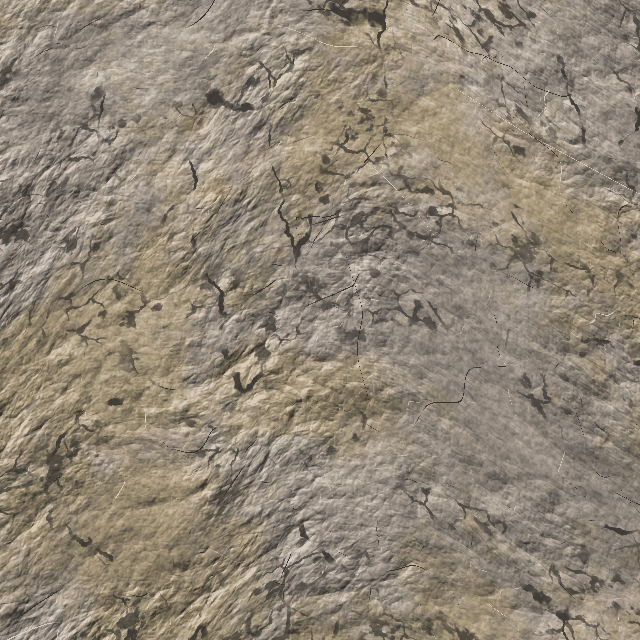
This texture is drawn by a WebGL 2 fragment shader. Its source:

```glsl
#version 300 es
precision highp float;
// A weathered cliff face of chipped stone with ochre stains and thin fissures.
// Layers of chiselled cellular shards and creased noise form a height field lit
// from the upper left; jagged cell borders cut cracks, noise adds stains and grit.

uniform vec2 u_resolution;
out vec4 fragColor;

const int   SHARD_LAYERS   = 5;
const float SHARD_SCALE    = 3.2;    // cells across the canvas, coarsest layer
const float SHARD_GROWTH   = 2.07;
const float SHARD_STEEP    = 0.72;
const float SHARD_WARP     = 0.55;   // in cell units
const int   CREASE_LAYERS  = 4;
const float CREASE_SCALE   = 15.0;
const float CREASE_DEPTH   = 0.62;
const float LIGHT_STEP     = 0.0016;
const vec2  LIGHT_DIR      = vec2(-0.5, 0.866);
const float BASE_TONE      = 0.548;
const float RELIEF         = 0.058;
const float STAIN_CONTRAST = 0.20;
const float GRIT_CONTRAST  = 0.17;
const float ARCH_SLOPE     = 0.5;    // strata fall away from the middle
const vec3  GREY_TINT      = vec3(1.075, 1.0, 0.925);
const vec3  OCHRE_TINT     = vec3(1.100, 1.0, 0.815);
const vec3  PALE_TINT      = vec3(1.045, 1.0, 0.945);
const vec3  CRACK_COLOR    = vec3(0.215, 0.20, 0.185);

vec2 hash2(vec2 p) {
  vec3 q = fract(p.xyx * vec3(0.1031, 0.1030, 0.0973));
  q += dot(q, q.yzx + 33.33);
  return fract((q.xx + q.yz) * q.zy);
}

// Two independent value noises.
vec2 noise2(vec2 p) {
  vec2 cell = floor(p), f = fract(p);
  f = f * f * (3.0 - 2.0 * f);
  vec2 low = mix(hash2(cell), hash2(cell + vec2(1, 0)), f.x);
  vec2 high = mix(hash2(cell + vec2(0, 1)), hash2(cell + vec2(1, 1)), f.x);
  return mix(low, high, f.y);
}

mat2 rotation(float a) {
  return mat2(cos(a), sin(a), -sin(a), cos(a));
}

vec2 fbm2(vec2 p) {
  vec2 sum = vec2(0.0);
  float amp = 0.5;
  for (int i = 0; i < 5; i++) {
    sum += amp * noise2(p);
    p = rotation(0.9) * p * 2.03 + 17.3;
    amp *= 0.5;
  }
  return sum;
}

float fbm(vec2 p) { return fbm2(p).x; }

// Highest of the tilted, four-sided shards around p.
float shards(vec2 p) {
  vec2 cell = floor(p);
  float top = -9.0;
  for (int y = -1; y <= 1; y++)
  for (int x = -1; x <= 1; x++) {
    vec2 id = cell + vec2(x, y);
    vec2 d = p - id - hash2(id + 40.0);
    vec2 tilt = hash2(id + 91.0) - 0.5;
    vec2 axis = normalize(tilt + 0.001);
    float side = max(abs(dot(d, axis)), 0.8 * abs(dot(d, vec2(-axis.y, axis.x))));
    top = max(top, 0.8 * dot(tilt, d) - SHARD_STEEP * side + 0.3 * tilt.x);
  }
  return top;
}

// Gap between the two nearest cell centres; zero on a border.
float borderGap(vec2 p) {
  vec2 cell = floor(p);
  float near = 9.0, next = 9.0;
  for (int y = -1; y <= 1; y++)
  for (int x = -1; x <= 1; x++) {
    vec2 id = cell + vec2(x, y);
    float d = length(id + hash2(id + 7.0) - p);
    next = min(next, max(near, d));
    near = min(near, d);
  }
  return next - near;
}

// Bends the strata into an arch and ripples them with layered sines.
vec2 strata(vec2 p) {
  float side = p.x - 0.52;
  vec2 q = vec2(p.x, 1.15 * (p.y + ARCH_SLOPE * sqrt(side * side + 0.02)));
  q += 0.022 * sin(q.yx * vec2(9.0, 11.0) + vec2(1.0, 4.0));
  return q + 0.006 * sin(q.yx * vec2(29.0, 25.0) + vec2(3.0, 0.5));
}

float height(vec2 p, float rough) {
  vec2 start = strata(p), q = start * SHARD_SCALE;
  float sum = 0.0, freq = SHARD_SCALE, weight = 0.6;
  for (int i = 0; i < SHARD_LAYERS; i++) {
    sum += shards(q + SHARD_WARP * noise2(q * 1.9)) * weight / freq;
    q = rotation(0.7) * q * SHARD_GROWTH + 5.7;
    freq *= SHARD_GROWTH;
    weight = i < 1 ? 0.7 : rough;
  }
  q = start * CREASE_SCALE;
  freq = CREASE_SCALE;
  for (int i = 0; i < CREASE_LAYERS; i++) {
    sum += abs(2.0 * noise2(q).x - 1.0) * CREASE_DEPTH * rough / freq;
    q = rotation(1.1) * q * 2.2 + 3.1;
    freq *= 2.2;
  }
  return sum;
}

// Thin broken line along cell borders; width and blur are in cell units.
float crack(vec2 p, float width, float blur, float presence) {
  float w = width * presence;
  return presence * (1.0 - smoothstep(w, w + blur, borderGap(p)));
}

void main() {
  vec2 p = gl_FragCoord.xy / u_resolution.y;
  float pixel = 1.0 / u_resolution.y;
  vec2 q = strata(p);

  // Relief lit along one direction.
  float rough = mix(0.6, 1.2, smoothstep(0.3, 0.65, fbm(q * 5.0 + 31.0)));
  float slope = (height(p, rough) - height(p + LIGHT_DIR * LIGHT_STEP, rough)) / LIGHT_STEP;
  float patches = fbm(q * 4.0 + 3.0) - 0.48;
  float grit = 0.5 * noise2(p * 150.0).x + 0.5 * noise2(p * 310.0 + 9.0).y - 0.5;
  float tone = BASE_TONE + RELIEF * slope + STAIN_CONTRAST * patches + GRIT_CONTRAST * grit;
  tone = clamp(tone, 0.2, 0.8);

  // Mineral stains.
  float ochre = smoothstep(0.42, 0.68, fbm(q * 4.0 + 60.0) + 0.3 * (fbm(p * 30.0) - 0.48));
  vec3 tint = mix(GREY_TINT, OCHRE_TINT, ochre);
  tint = mix(tint, PALE_TINT, smoothstep(0.58, 0.78, tone) * 0.6);
  vec3 color = tone * tint;

  // Fissures: long joints, upright splits, short chips and small pits.
  vec2 jag = 0.05 * fbm2(p * 17.0) + 0.012 * fbm2(p * 70.0);
  float gaps = smoothstep(0.36, 0.56, fbm(p * 32.0 + 11.0));
  float joints = crack((q + jag) * 3.6, 0.022, 7.0 * pixel,
                       gaps * smoothstep(0.48, 0.60, fbm(p * 6.0 + 80.0)));
  float splits = crack((p + jag) * vec2(8.0, 2.6) + 20.0, 0.024, 11.0 * pixel,
                       gaps * smoothstep(0.52, 0.62, fbm(p * 5.0 + 15.0)));
  float rubble = smoothstep(0.44, 0.64, fbm(q * 9.0 + 24.0));
  float chips = crack((q + jag) * 19.0, 0.05, 36.0 * pixel, gaps * rubble);
  float pits = rubble * smoothstep(0.60, 0.70, fbm(q * 48.0 + 33.0));
  float dark = max(max(joints, splits), max(0.8 * chips, 0.8 * pits));
  color = mix(color, CRACK_COLOR, 0.9 * dark);

  fragColor = vec4(color, 1.0);
}
```
